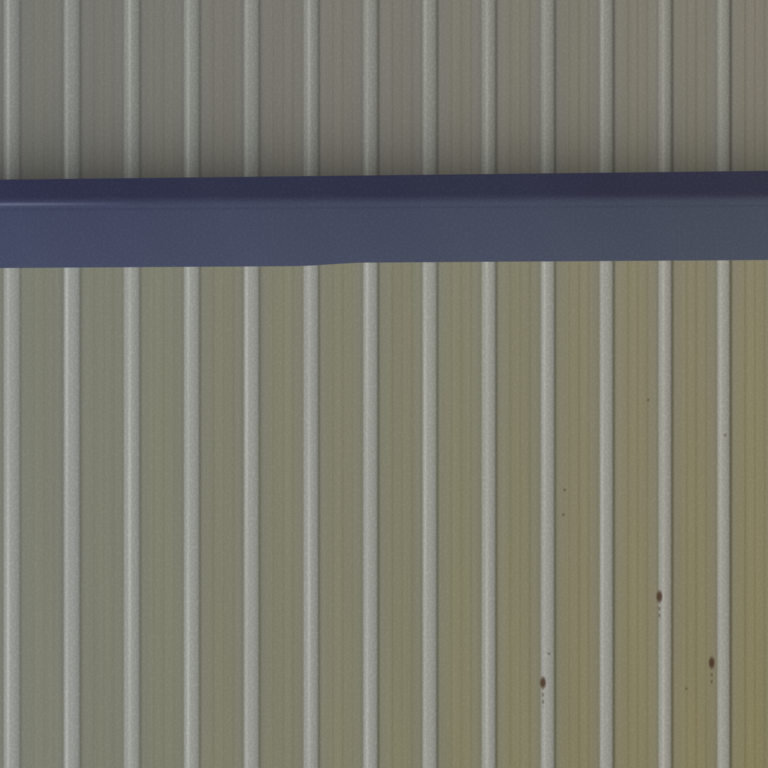
Reproduce this texture procedurally as a Shadertoy shader.

```glsl
// Ribbed metal cladding crossed by a painted blue rail.
// Folded distances repeat the ribs and grooves, gradients tint the sheet,
// and layered sines with cellular noise add streaks, grain and rust.

const float RIB_PITCH = 0.0772;
const float RIB_START = 0.0150;
const float TAU = 6.2831853;

vec2 hash2(vec2 p) {
    vec3 q = fract(p.xyx * vec3(0.1031, 0.1030, 0.0973));
    q += dot(q, q.yzx + 33.33);
    return fract((q.xx + q.yz) * q.zy);
}

// Distance to the nearest scattered cell point
float cellular(vec2 p) {
    vec2 cell = floor(p), local = fract(p);
    float nearest = 2.0;
    for (int j = -1; j <= 1; j++)
    for (int i = -1; i <= 1; i++) {
        vec2 o = vec2(i, j);
        vec2 d = o + hash2(cell + o) - local;
        nearest = min(nearest, dot(d, d));
    }
    return sqrt(nearest);
}

float layeredSines(float x) {
    return 0.5 * sin(x) + 0.3 * sin(x * 2.31 + 1.7) + 0.2 * sin(x * 4.73 + 0.6);
}

// Soft-edged mask of the interval lo..hi
float band(float x, float lo, float hi, float soft) {
    return smoothstep(lo - soft, lo + soft, x) - smoothstep(hi - soft, hi + soft, x);
}

float bump(float x, float centre, float width) {
    float t = (x - centre) / width;
    return exp(-t * t);
}

// Sheet tint: grey at the left, ochre toward the lower right
vec3 sheetColor(vec2 uv, float above) {
    vec3 lower = mix(vec3(0.492, 0.500, 0.446), vec3(0.530, 0.510, 0.425), uv.x);
    lower += vec3(0.0, -0.008, -0.060) * uv.x * (1.0 - uv.y);
    vec3 upper = mix(vec3(0.468, 0.468, 0.444), vec3(0.510, 0.492, 0.436), uv.x);
    return mix(lower, upper, above);
}

vec3 cladding(vec2 uv, float above, float px) {
    float phase = (uv.x - 0.004 * sin(0.5 * TAU * uv.x) - RIB_START) / RIB_PITCH;
    float d = (fract(phase + 0.5) - 0.5) * RIB_PITCH;
    float rib = floor(phase + 0.5);
    float halfWidth = mix(0.0102, 0.0080, uv.x);
    float soft = max(px, 0.0018);

    // Flat pan with three thin pressed grooves and faint vertical streaks
    vec3 color = sheetColor(uv, above);
    float pan = fract(phase);
    float groove = 0.0;
    for (int i = 0; i < 3; i++)
        groove += bump(pan, 0.37 + 0.165 * float(i), 0.022);
    color -= groove * mix(0.010, 0.030, uv.x);
    color += 0.007 * layeredSines(uv.x * 290.0);
    color += vec3(0.006, 0.006, 0.003) * layeredSines(uv.x * 31.0 + 2.0 * sin(uv.y * 3.0));
    // Grey sheen spills off each rib onto the pan
    float spill = bump(d, 0.0, 0.019);
    color = mix(color, vec3(dot(color, vec3(0.333))), 0.45 * spill);

    // Rib crown with a thin bright left bevel and a dull right flank
    float across = clamp(0.5 + 0.5 * d / halfWidth, 0.0, 1.0);
    vec3 crown = mix(vec3(0.592, 0.602, 0.582), vec3(0.602, 0.600, 0.562), uv.x);
    crown -= 0.050 * above + 0.060 * smoothstep(0.45, 1.0, across);
    color = mix(color, crown, band(d, -halfWidth, halfWidth, soft));
    float sheen = 0.75 + 0.25 * sin(uv.y * 9.0 + rib * 2.4);
    float bevel = -(0.45 + 0.20 * sin(rib * 2.1)) * halfWidth;
    color += mix(0.100, 0.050, uv.x) * sheen * bump(d, bevel, 0.0021);
    color -= mix(0.055, 0.125, uv.x) * bump(d, halfWidth + 0.0012, 0.0022);
    color -= 0.016 * bump(d, -halfWidth - 0.002, 0.0025);

    // Fine grain shows most on the crown
    float grain = cellular(uv * vec2(300.0, 240.0)) - 0.45;
    return color + mix(0.026, 0.048, band(d, -halfWidth, halfWidth, soft)) * grain;
}

vec3 railColor(vec2 uv, float seam, float px) {
    vec3 face = mix(vec3(0.265, 0.288, 0.385), vec3(0.285, 0.305, 0.360), uv.x);
    vec3 lip = mix(vec3(0.190, 0.200, 0.295), vec3(0.195, 0.200, 0.265), uv.x);
    face += 0.20 * (0.695 - uv.y);
    vec3 color = mix(face, lip, smoothstep(-0.003 - px, 0.009 + px, uv.y - seam));
    float glint = bump(uv.y, seam - 0.001, 0.0022);
    color += glint * mix(0.130, 0.0, smoothstep(0.0, 0.20, uv.x));
    color -= 0.014 * bump(uv.y, seam - 0.008, 0.0016);
    color += 0.005 * layeredSines(uv.x * 19.0 + uv.y * 11.0);
    return color + 0.022 * (cellular(uv * 260.0) - 0.45);
}

// Three larger rust marks with drips, plus sparse specks at the right
float rust(vec2 uv, float px) {
    float mask = 0.0;
    for (int i = 0; i < 3; i++) {
        float k = float(i);
        vec2 p = uv - vec2(0.707 + 0.22 * sin(0.76 * k), 0.111 + 0.113 * sin(1.4545 * k));
        float spot = length(p * vec2(1.0, 0.5)) - 0.0028;
        float drip = length(vec2(p.x, max(abs(p.y + 0.016) - 0.014, 0.0))) - 0.0014;
        float beads = 0.5 + 0.5 * sin(p.y * 700.0);
        mask = max(mask, 1.0 - smoothstep(-px, 2.0 * px, spot));
        mask = max(mask, 0.5 * beads * (1.0 - smoothstep(-px, px, drip)));
    }
    for (int i = 0; i < 6; i++) {
        vec2 p = vec2(0.64, 0.05) + vec2(0.32, 0.50) * hash2(vec2(float(i), 7.0));
        mask = max(mask, 0.5 * (1.0 - smoothstep(0.0, 0.002 + px, length(uv - p))));
    }
    return mask;
}

void mainImage(out vec4 fragColor, in vec2 fragCoord) {
    vec2 uv = fragCoord / iResolution.xy;
    float px = 1.0 / iResolution.y;
    // Slightly tilted rail edges
    float top = 0.766 + 0.0115 * uv.x;
    float seam = 0.735 + 0.005 * uv.x;
    float bottom = 0.651 + 0.004 * smoothstep(0.38, 0.48, uv.x) + 0.0065 * uv.x;
    float above = step(seam, uv.y);

    vec3 color = cladding(uv, above, px);
    color = mix(color, vec3(0.26, 0.18, 0.13), 0.8 * rust(uv, px));
    float shadow = above * exp(-max(uv.y - top, 0.0) / 0.045);
    color *= 1.0 - mix(0.36, 0.28, uv.x) * shadow;
    color = mix(color, railColor(uv, seam, px), band(uv.y, bottom, top, px));
    fragColor = vec4(clamp(color, 0.0, 1.0), 1.0);
}
```
